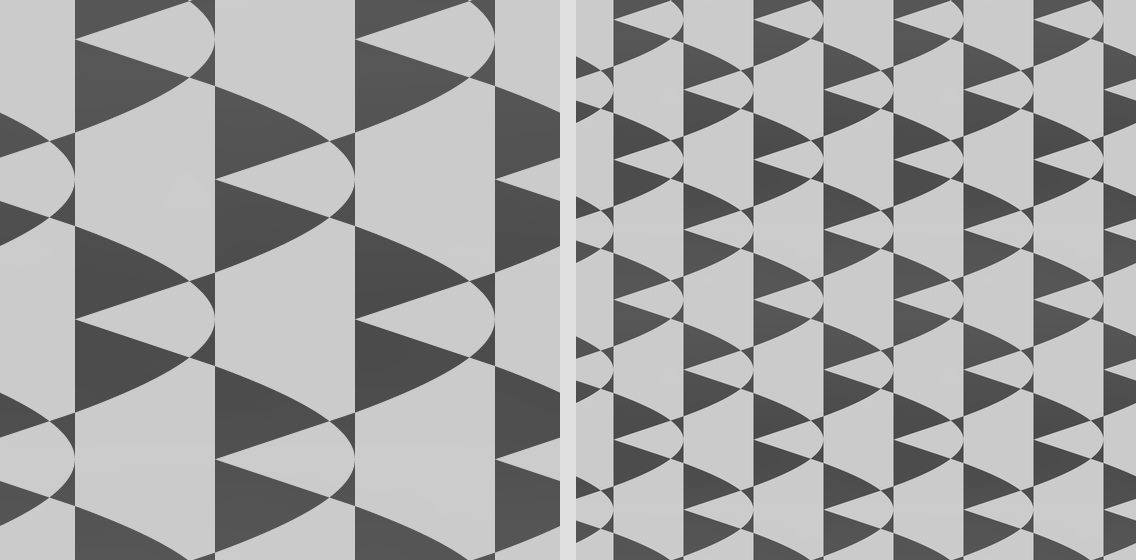
Left, the tile; right, the same tile 2 across and 2 down.
A Shadertoy shader for this pattern:

```glsl
const float CELLS = 4.0;                      // columns across, half-drops down
const vec2 ORIGIN = vec2(0.535, 1.719);       // tip of one wedge, in cells
const float TAU = 6.2831853;
const int SAMPLES = 4;

float hash(vec2 p) {
    vec3 q = fract(vec3(p.xyx) * 0.1031);
    q += dot(q, q.yzx + 33.33);
    return fract((q.x + q.y) * q.z);
}

// Value noise that wraps after a whole number of lattice cells
float wrapNoise(vec2 uv, vec2 period) {
    vec2 p = uv * period;
    vec2 i = floor(p);
    vec2 f = smoothstep(0.0, 1.0, p - i);
    vec2 a = mod(i, period);
    vec2 b = mod(i + 1.0, period);
    return mix(mix(hash(a), hash(vec2(b.x, a.y)), f.x),
               mix(hash(vec2(a.x, b.y)), hash(b), f.x), f.y);
}

// 1 between the straight wedge and the rounded bow, 0 elsewhere
float bowAndWedge(vec2 uv) {
    vec2 p = uv * CELLS - ORIGIN;
    float column = floor(p.x);
    float u = p.x - column;
    float height = abs(mod(p.y - column + 1.0, 2.0) - 1.0);
    float wedge = u / 3.0;
    float bow = 2.0 / 3.0 * sqrt((1.0 - u) * (1.0 - 0.1 * u));
    return step((height - wedge) * (height - bow), 0.0);
}

// Average over a grid inside the pixel for smooth edges
float coverage(vec2 uv, vec2 pixel) {
    float sum = 0.0;
    for (int y = 0; y < SAMPLES; y++) {
        for (int x = 0; x < SAMPLES; x++) {
            vec2 offset = (vec2(x, y) + 0.5) / float(SAMPLES) - 0.5;
            sum += bowAndWedge(uv + offset * pixel);
        }
    }
    return sum / float(SAMPLES * SAMPLES);
}

// Dark grey drifting slowly down the canvas, with faint smudges
float darkTone(vec2 uv) {
    float drift = 0.021 * cos(TAU * (uv.y - 0.914));
    float smudge = 0.007 * (wrapNoise(uv, vec2(9.0, 17.0)) - 0.5);
    return 0.317 + drift + smudge;
}

void mainImage(out vec4 fragColor, in vec2 fragCoord) {
    vec2 uv = fragCoord / iResolution.xy;
    float lightTone = 0.797 + 0.003 * (wrapNoise(uv, vec2(3.0, 11.0)) - 0.5);
    float dark = coverage(uv, 1.0 / iResolution.xy);
    fragColor = vec4(vec3(mix(lightTone, darkTone(uv), dark)), 1.0);
}
```
